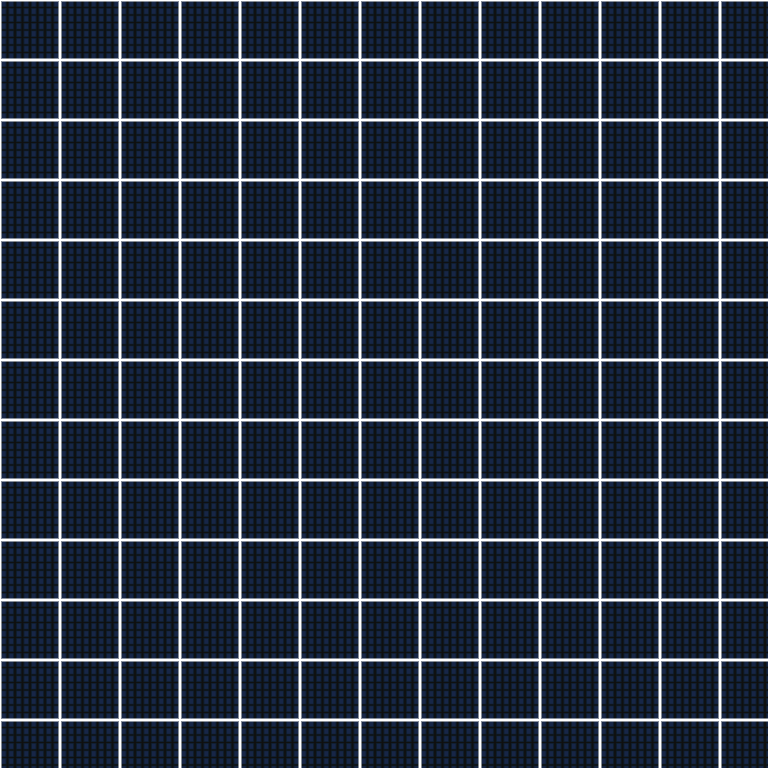
Give the GLSL for this pattern, as a WebGL 2 fragment shader.

```glsl
#version 300 es
precision highp float;
// White windowpane check over a fine dark blue woven ground.

uniform vec2 u_resolution;
out vec4 outColor;

// Coverage of a centred box with the given half size; p is the offset from its centre.
float boxMask(vec2 p, vec2 halfSize, vec2 blur) {
    vec2 inside = clamp((halfSize - abs(p)) / blur + 0.5, 0.0, 1.0);
    return inside.x * inside.y;
}

void main() {
    // Panes are counted from the top left corner, 12.8 each way.
    vec2 uv = gl_FragCoord.xy / u_resolution;
    vec2 pane = vec2(uv.x, 1.0 - uv.y) * 12.8;
    vec2 panePixel = 12.8 / u_resolution;

    // Weave: eight by eight threads per pane, each an upright blue core in a teal rim.
    vec2 thread = fract(pane * 8.0) - 0.5;
    vec2 threadBlur = max(panePixel * 8.0, vec2(0.08));
    vec3 color = vec3(0.06);
    color = mix(color, vec3(0.05, 0.11, 0.16), boxMask(thread, vec2(0.38, 0.44), threadBlur));
    color = mix(color, vec3(0.09, 0.15, 0.28), boxMask(thread, vec2(0.25, 0.34), threadBlur));

    // White lines centred on the pane borders.
    vec2 lineDistance = abs(fract(pane + 0.5) - 0.5);
    vec2 line = clamp((0.025 - lineDistance) / panePixel + 0.5, 0.0, 1.0);
    color = mix(color, vec3(1.0), max(line.x, line.y));

    outColor = vec4(color, 1.0);
}
```
